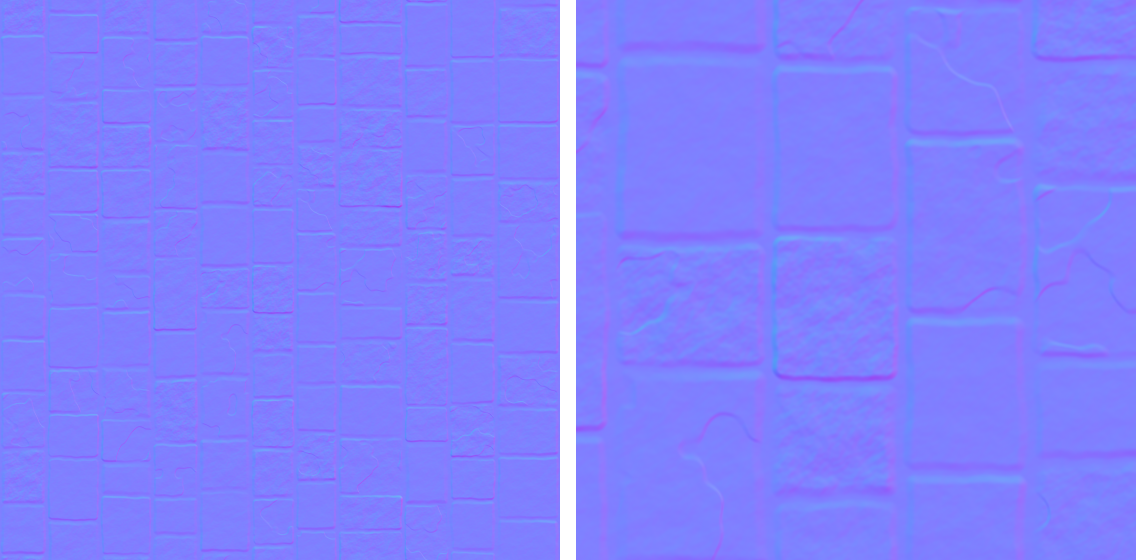
Left: the whole. Right: its middle third, enlarged.
This texture map is drawn by a Shadertoy shader. Its source:

```glsl
const int COLUMNS = 11;
const float COLUMN_EDGE[12] = float[12](0.0, 0.084, 0.179, 0.272, 0.355, 0.448,
                                        0.527, 0.603, 0.721, 0.802, 0.886, 1.0);
const float MIN_ROWS = 10.0;          // each column holds 10 to 12 stones
const float ROW_JITTER = 0.44;        // in row heights
const vec2 HALF_GAP = vec2(0.0016, 0.0006);
const float CORNER_RADIUS = 0.007;
const vec2 BEVEL_WIDTH = vec2(0.004, 0.009);  // sharpest and softest edge
const float STONE_HEIGHT = 0.00066;
const float EDGE_WOBBLE = 0.0028;
const float EDGE_CHIPPING = 0.0016;
const float TILT = 0.014;
const float GRAIN_FREQ = 34.0;
const float GRAIN_HEIGHT = 0.0006;
const vec2 ROUGHNESS = vec2(0.5, 1.9);  // smoothest and roughest stone
const float JOINT_GRAIN = 0.4;
const float FLAKE_FREQ = 17.0;
const float FLAKE_DEPTH = 0.0004;
const float FLAKED_SHARE = 0.38;
const vec2 SLOPE_GAIN = vec2(0.8, 1.0);
const float SLOPE_SKEW = 0.36;        // leans every slope to the upper left
const float SAMPLE_STEP = 0.001;

float hash(vec2 p) {
    vec3 q = fract(p.xyx * 0.1031);
    q += dot(q, q.yzx + 33.33);
    return fract((q.x + q.y) * q.z);
}

vec2 latticeGradient(vec2 cell) {
    float angle = 6.28318 * hash(cell + 17.0);
    return vec2(cos(angle), sin(angle));
}

float gradientNoise(vec2 p) {
    vec2 i = floor(p), f = p - i;
    vec2 u = f * f * f * (f * (f * 6.0 - 15.0) + 10.0);
    vec2 e = vec2(0.0, 1.0);
    float a = dot(latticeGradient(i), f);
    float b = dot(latticeGradient(i + e.yx), f - e.yx);
    float c = dot(latticeGradient(i + e.xy), f - e.xy);
    float d = dot(latticeGradient(i + e.yy), f - e.yy);
    return mix(mix(a, b, u.x), mix(c, d, u.x), u.y);
}

// Grain drawn out along a rising diagonal
float grain(vec2 p) {
    p = mat2(0.8, -0.5, 0.4, 1.0) * p * GRAIN_FREQ;
    float sum = 0.0, amplitude = 1.0;
    for (int octave = 0; octave < 4; octave++) {
        sum += amplitude * gradientNoise(p);
        p = p * 2.03 + 11.7;
        amplitude *= 0.5;
    }
    return sum;
}

// Height of joint number k in a column, in row units
float rowEdge(float k, float column, float rows) {
    return k + ROW_JITTER * (hash(vec2(mod(k, rows), column * 7.0 + 3.0)) - 0.5);
}

float roundedBox(vec2 p, vec2 halfSize, float radius) {
    vec2 q = abs(p) - halfSize + radius;
    return length(max(q, 0.0)) + min(max(q.x, q.y), 0.0) - radius;
}

float pavingHeight(vec2 p) {
    // Uneven, chipped joints
    vec2 w = p + EDGE_WOBBLE * vec2(gradientNoise(p * 21.0), gradientNoise(p * 19.0 + 40.0));
    w += EDGE_CHIPPING * vec2(gradientNoise(p * 75.0), gradientNoise(p * 70.0 + 90.0));
    w.x = fract(w.x);

    // Column and stone
    int c = 0;
    for (int i = 1; i < COLUMNS; i++) if (w.x > COLUMN_EDGE[i]) c = i;
    float column = float(c);
    float rows = MIN_ROWS + floor(2.99 * hash(vec2(column, 61.0)));
    float v = w.y * rows + hash(vec2(column, 29.0));
    float k = floor(v + 0.5);
    if (v < rowEdge(k, column, rows)) k -= 1.0;
    vec2 low = vec2(COLUMN_EDGE[c], rowEdge(k, column, rows) / rows);
    vec2 high = vec2(COLUMN_EDGE[c + 1], rowEdge(k + 1.0, column, rows) / rows);
    vec2 local = vec2(w.x, v / rows) - 0.5 * (low + high);
    vec2 id = vec2(column * 5.0 + 2.0, mod(k, rows));

    // Bevelled outline
    float d = roundedBox(local, 0.5 * (high - low) - HALF_GAP, CORNER_RADIUS);
    float bevel = mix(BEVEL_WIDTH.x, BEVEL_WIDTH.y, hash(id + 70.0));
    float mask = smoothstep(0.0, bevel, -d);

    // Worn face: tilt, grain and flaked patches
    float roughness = hash(id + 110.0);
    roughness = mix(ROUGHNESS.x, ROUGHNESS.y, roughness * roughness);
    float grainHeight = GRAIN_HEIGHT * grain(p);
    float face = STONE_HEIGHT;
    face += TILT * dot(local, vec2(hash(id + 150.0), hash(id + 190.0)) - 0.5);
    float flaked = step(hash(id + 230.0), FLAKED_SHARE);
    float patchField = gradientNoise(p * FLAKE_FREQ + id * 3.1)
                     + 0.3 * gradientNoise(p * FLAKE_FREQ * 3.0);
    face -= FLAKE_DEPTH * flaked * smoothstep(0.06, 0.13, patchField);
    return mask * face + grainHeight * mix(JOINT_GRAIN, roughness, mask);
}

void mainImage(out vec4 fragColor, in vec2 fragCoord) {
    vec2 uv = fragCoord / iResolution.xy;
    vec2 e = vec2(SAMPLE_STEP, 0.0);

    // Surface slope packed as a tangent-space normal
    vec2 slope = vec2(pavingHeight(uv + e.xy) - pavingHeight(uv - e.xy),
                      pavingHeight(uv + e.yx) - pavingHeight(uv - e.yx)) / (2.0 * SAMPLE_STEP);
    slope = SLOPE_GAIN * slope - SLOPE_SKEW * slope.yx;
    vec3 normal = normalize(vec3(-slope, 1.0));
    fragColor = vec4(0.5 + 0.5 * normal, 1.0);
}
```
